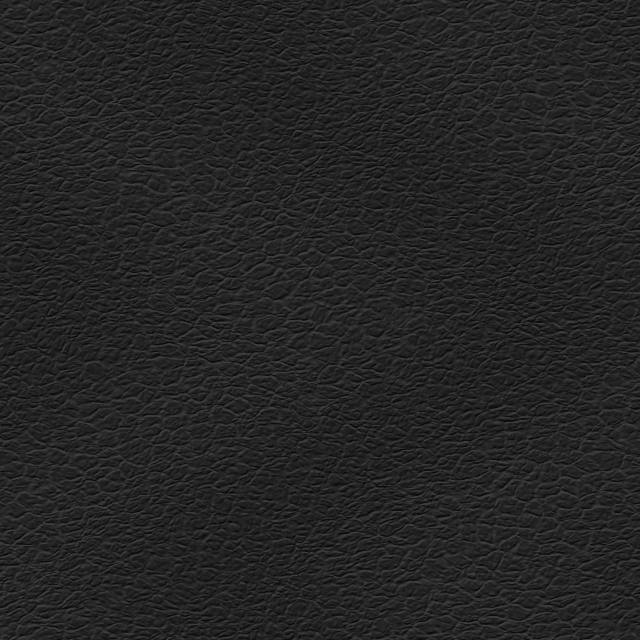
Reproduce this texture procedurally as a three.js fragment shader.

```glsl
// Dark grained leather: wide, slightly tilted cells parted by fine creases.
// Three layers of cellular noise, bent by layered sines, form a height field
// that is lit from above, so each crease has a dark upper and a pale lower lip.

varying vec2 vUv;

// Colours
const vec3 SHADOW_COLOR = vec3(0.045, 0.056, 0.045);
const vec3 LEATHER_COLOR = vec3(0.138, 0.138, 0.138);
const vec3 LIGHT_COLOR = vec3(0.246, 0.236, 0.246);

// Cells across and up the canvas
const vec2 FOLD_CELLS = vec2(28.0, 51.0);
const vec2 CREASE_CELLS = vec2(58.0, 92.0);
const vec2 PORE_CELLS = vec2(120.0, 155.0);

// Groove widths in cell units, and depths
const float FOLD_WIDTH = 0.30;
const float CREASE_WIDTH = 0.50;
const float FOLD_DEPTH = 0.85;
const float CREASE_DEPTH = 0.60;
const float PORE_DEPTH = 0.75;

// Lighting
const float GRAIN_TILT = 0.10;
const vec2 LIGHT_STEP = vec2(-0.0005, 0.0017);
const float RELIEF = 1.75;
const float GROOVE_SHEEN = 0.42;
const float BROAD_SHADE = 0.07;
const float SHADE_OFFSET = -0.09;

vec2 hash2(vec2 cell) {
  vec3 q = fract(cell.xyx * vec3(0.1031, 0.1030, 0.0973));
  q += dot(q, q.yzx + 33.33);
  return fract((q.xx + q.yz) * q.zy);
}

// Distance to the nearest seed, and its gap to the second nearest
vec2 cellular(vec2 p) {
  vec2 base = floor(p);
  vec2 local = p - base;
  float nearest = 8.0;
  float second = 8.0;
  for (int y = -1; y <= 1; y++) {
    for (int x = -1; x <= 1; x++) {
      vec2 offset = vec2(float(x), float(y));
      vec2 seed = offset + 0.05 + 0.9 * hash2(base + offset);
      float d = length(seed - local);
      second = min(second, max(nearest, d));
      nearest = min(nearest, d);
    }
  }
  return vec2(nearest, second - nearest);
}

// Layered sines that bend the grain and roughen its edges
vec2 bend(vec2 p) {
  vec2 slow = sin(p.yx * vec2(19.0, 13.0) + 2.0 * sin(p * vec2(9.0, 11.0)));
  vec2 quick = sin(p.yx * vec2(83.0, 61.0) + 2.0 * sin(p * vec2(47.0, 71.0)));
  vec2 rough = sin(p.yx * vec2(290.0, 230.0) + 2.0 * sin(p * vec2(170.0, 210.0)));
  return p + slow * vec2(0.006, 0.007) + quick * vec2(0.003, 0.002) + rough * 0.0009;
}

// Broad and small patches of crease strength, each from -1 to 1
vec2 patches(vec2 p) {
  float broad = sin(p.x * 8.0 + 2.0 * sin(p.y * 7.0 + 1.0));
  float small = sin(p.x * 67.0 + p.y * 59.0 + 3.0 * sin(p.y * 83.0 - p.x * 37.0));
  return vec2(broad, small);
}

float groove(float gap, float width) {
  return 1.0 - smoothstep(0.0, width, gap);
}

// x: surface height, y: groove coverage
vec2 leather(vec2 uv) {
  float c = cos(GRAIN_TILT);
  float s = sin(GRAIN_TILT);
  vec2 p = bend(mat2(c, -s, s, c) * uv + 3.0);
  float strength = 0.5 + dot(patches(uv), vec2(0.2, 0.3));

  float fold = groove(cellular(p * FOLD_CELLS).y, FOLD_WIDTH);
  float crease = groove(cellular(p * CREASE_CELLS + 17.0).y, CREASE_WIDTH);
  float pore = cellular(p * PORE_CELLS + 41.0).x;

  fold *= FOLD_DEPTH * mix(0.35, 1.0, strength);
  crease *= CREASE_DEPTH * mix(1.0, 0.5, strength);
  return vec2(-fold - crease - PORE_DEPTH * pore, fold + 0.3 * crease);
}

void main() {
  // Slope toward the light
  vec2 lower = leather(vUv - LIGHT_STEP * 0.5);
  vec2 upper = leather(vUv + LIGHT_STEP * 0.5);
  float slope = lower.x - upper.x;
  float grooves = 0.5 * (lower.y + upper.y);
  float shade = RELIEF * slope + GROOVE_SHEEN * grooves + SHADE_OFFSET;
  shade += BROAD_SHADE * patches(vUv).x;

  // Shadowed and lit flanks
  vec3 color = mix(LEATHER_COLOR, SHADOW_COLOR, clamp(-shade, 0.0, 1.0));
  color = mix(color, LIGHT_COLOR, clamp(shade, 0.0, 1.0));
  gl_FragColor = vec4(color, 1.0);
}
```
